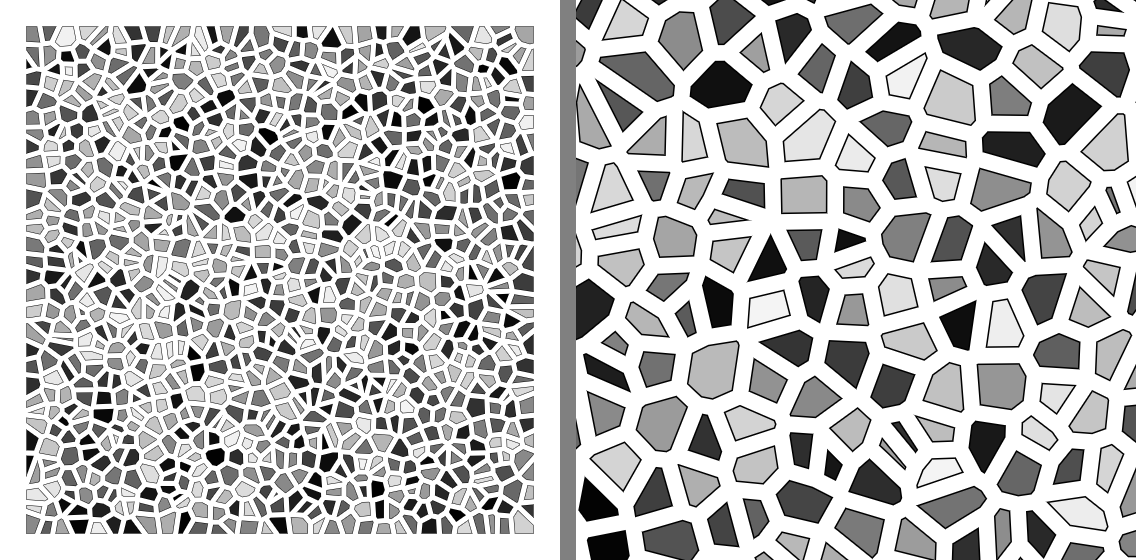
Left, the full canvas; right, a detail of the centre.
Reproduce this pattern procedurally as a WebGL 1 fragment shader.

```glsl
precision highp float;
// Terrazzo: angular grey chips with thin black outlines on a white square.
// Chips are Voronoi cells of a fully jittered grid, inset by a constant gap
// and cut flush by the square frame.

uniform vec2 u_resolution;

const float CELLS = 31.0;   // grid cells along the frame
const float FRAME = 0.905;  // frame side in canvas units

vec3 hash3(vec2 cell) {
  vec3 q = fract(cell.xyx * vec3(0.1031, 0.1030, 0.0973) + 0.317);
  q += dot(q, q.yxz + 33.33);
  return fract((q.xxy + q.yzz) * q.zyx);
}

bool outsideGrid(vec2 cell) {
  return any(lessThan(cell, vec2(0.0))) ||
         any(greaterThan(cell, vec2(CELLS - 1.0)));
}

// x: distance to the nearest cell border, y: random value of the cell
vec2 voronoi(vec2 p) {
  vec2 base = floor(p);
  vec2 site = vec2(0.0);
  float nearest = 1e3;
  float random = 0.0;

  // Closest site
  for (int j = -2; j <= 2; j++) {
    for (int i = -2; i <= 2; i++) {
      vec2 cell = base + vec2(float(i), float(j));
      if (outsideGrid(cell)) continue;
      vec3 h = hash3(cell);
      vec2 r = cell + h.xy - p;
      float d = dot(r, r);
      if (d < nearest) {
        nearest = d;
        site = r;
        random = h.z;
      }
    }
  }

  // Closest bisector between that site and its neighbours
  float border = 1e3;
  for (int j = -2; j <= 2; j++) {
    for (int i = -2; i <= 2; i++) {
      vec2 cell = base + vec2(float(i), float(j));
      if (outsideGrid(cell)) continue;
      vec2 r = cell + hash3(cell).xy - p;
      vec2 across = r - site;
      if (dot(across, across) > 1e-6)
        border = min(border, dot(0.5 * (site + r), normalize(across)));
    }
  }
  return vec2(border, random);
}

void main() {
  float side = min(u_resolution.x, u_resolution.y);
  float pixel = 1.0 / side;
  vec2 uv = (gl_FragCoord.xy - 0.5 * u_resolution) / side;

  // Signed distance to the chip outline, positive inside
  vec2 chip = voronoi((uv / FRAME + 0.5) * CELLS);
  float inset = (chip.x - 0.175) * FRAME / CELLS;
  vec2 frame = 0.5 * FRAME - abs(uv);
  float dist = min(inset, min(frame.x, frame.y));

  // Coverage of the whole chip and of its fill inside the black outline
  float halfLine = 0.00045;
  float whole = clamp((dist + halfLine) / pixel + 0.5, 0.0, 1.0);
  float fill = clamp((dist - halfLine) / pixel + 0.5, 0.0, 1.0);
  float tone = 0.96 * chip.y;

  gl_FragColor = vec4(vec3(1.0 - whole + fill * tone), 1.0);
}
```
